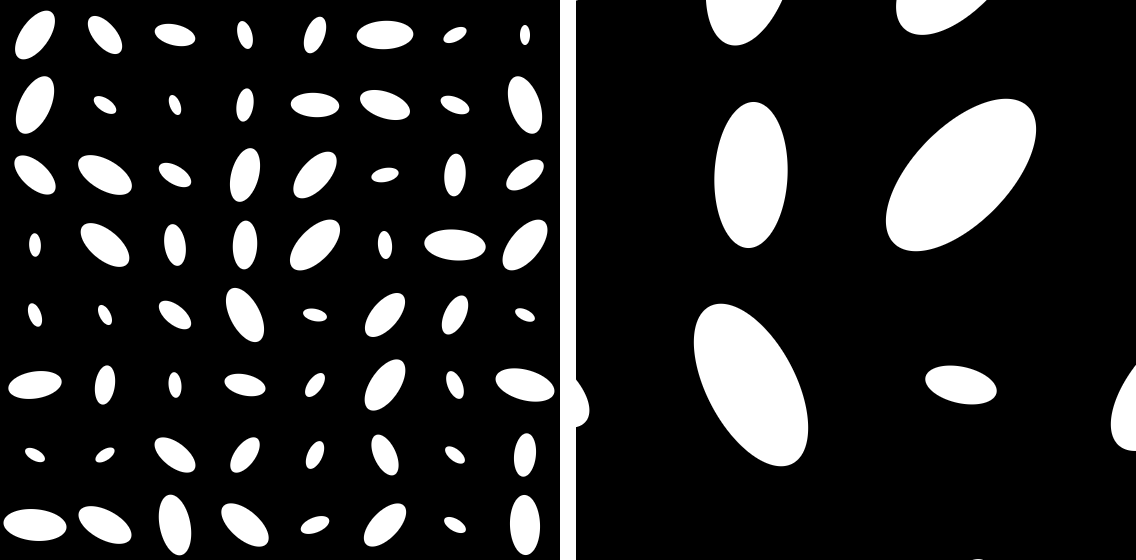
Left, the full canvas; right, a detail of the centre.
Reproduce this pattern procedurally as a WebGL 2 fragment shader.

```glsl
#version 300 es
precision highp float;
// White ellipses on black, one at the centre of each cell of an 8 by 8 grid.
// Every ellipse is half as wide as it is long; a hash of its cell
// picks its length and its angle.

uniform vec2 u_resolution;
out vec4 fragColor;

const float CELLS = 8.0;
const float PI = 3.14159;

// Two random values in 0..1 for a grid cell
vec2 hash2(vec2 cell) {
    vec3 p = fract(cell.xyx * vec3(0.1031, 0.1030, 0.0973) + 0.137);
    p += dot(p, p.yzx + 33.33);
    return fract((p.xx + p.yz) * p.zy);
}

// Approximate signed distance to an ellipse with the given radii
float ellipseDistance(vec2 p, vec2 radii) {
    float scaled = length(p / radii);
    float slope = length(p / (radii * radii));
    return (scaled - 1.0) * max(scaled, 1e-4) / max(slope, 1e-4);
}

void main() {
    // Cell index and position from the cell centre
    vec2 grid = CELLS * gl_FragCoord.xy / u_resolution;
    vec2 cell = floor(grid);
    vec2 p = fract(grid) - 0.5;

    // Random size and rotation
    vec2 rnd = hash2(cell);
    float halfLength = mix(0.14, 0.46, rnd.x);
    float angle = PI * rnd.y;
    float c = cos(angle), s = sin(angle);
    p = vec2(c * p.x + s * p.y, c * p.y - s * p.x);

    // Fill with an edge one pixel soft
    float d = ellipseDistance(p, halfLength * vec2(1.0, 0.5));
    float pixel = CELLS / min(u_resolution.x, u_resolution.y);
    float coverage = clamp(0.5 - d / pixel, 0.0, 1.0);

    vec3 background = vec3(0.0);
    vec3 ellipseColor = vec3(1.0);
    fragColor = vec4(mix(background, ellipseColor, coverage), 1.0);
}
```
